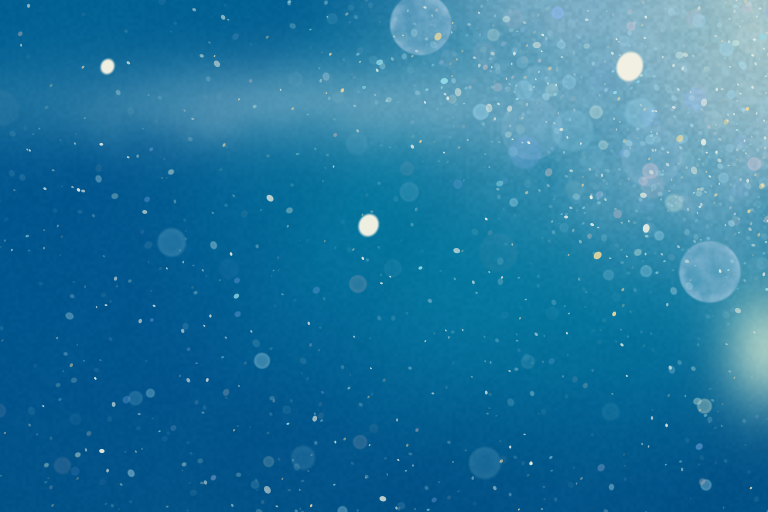
This background is drawn by a Shadertoy shader. Its source:

```glsl
// Sunlit underwater haze with drifting particles: smooth water gradients, a pale
// light band and a cloudy bright upper right corner, covered by hashed layers of
// translucent out-of-focus discs and small tilted glints.

const vec3 DEEP  = vec3(0.005, 0.34, 0.56);
const vec3 TEAL  = vec3(0.02, 0.465, 0.62);
const vec3 MIST  = vec3(0.48, 0.68, 0.77);
const vec3 CREAM = vec3(0.96, 0.95, 0.89);
const vec2 SUN   = vec2(1.5, 1.0);

vec3 hash(vec3 q) {
    q = fract(q * vec3(0.1031, 0.1030, 0.0973));
    q += dot(q, q.yxz + 33.33);
    return fract((q.xxy + q.yxx) * q.zyx);
}
float noise(vec2 p) {
    vec2 i = floor(p), f = fract(p), e = vec2(1, 0);
    f = f * f * (3.0 - 2.0 * f);
    float low  = mix(hash(vec3(i, 5.0)).x, hash(vec3(i + e, 5.0)).x, f.x);
    float high = mix(hash(vec3(i + e.yx, 5.0)).x, hash(vec3(i + e.xx, 5.0)).x, f.x);
    return mix(low, high, f.y);
}
float fbm(vec2 p) {
    float sum = 0.0, amp = 0.5;
    for (int i = 0; i < 4; i++) {
        sum += amp * noise(p);
        p = mat2(1.6, 1.2, -1.2, 1.6) * p + 7.3;
        amp *= 0.5;
    }
    return sum;
}
mat2 rotation(float a) { return mat2(cos(a), sin(a), -sin(a), cos(a)); }

float disc(vec2 d, float radius, float soft) {
    return 1.0 - smoothstep(radius - soft, radius + soft, length(d));
}
// Amount of sunlit mist, 1 near the sun and 0 in deep water
float haze(vec2 p) {
    return smoothstep(0.88, 0.30, length((p - SUN) * vec2(0.90, 1.25)));
}
// Disc colours: mostly blue-grey, sometimes rose, lavender or cream
vec3 tint(float h) {
    vec3 c = mix(vec3(0.52, 0.74, 0.83), vec3(0.70, 0.65, 0.72), step(0.62, h));
    c = mix(c, vec3(0.45, 0.60, 0.88), step(0.78, h));
    return mix(c, vec3(0.82, 0.87, 0.80), step(0.86, h));
}
// Glint colours: cream, sometimes yellow or aqua
vec3 glint(float h) {
    vec3 c = mix(CREAM, vec3(0.95, 0.86, 0.60), step(0.65, h));
    return mix(c, vec3(0.55, 0.85, 0.90), step(0.82, h));
}
vec3 water(vec2 p) {
    float cloud = fbm(p * 5.0) - 0.47, mist = haze(p);
    float teal = smoothstep(0.80, 0.24, length((p - vec2(1.12, 0.64)) * vec2(0.8, 1.2)));
    teal = max(teal, 0.35 * smoothstep(0.6, 0.85, p.y));
    vec3 col = mix(DEEP, TEAL, teal) * mix(0.95, 1.0, smoothstep(0.0, 0.4, p.y));
    // Faint slanted rays
    col += vec3(0.01, 0.03, 0.025) * (fbm(rotation(-0.95) * p * vec2(1.2, 9.0)) - 0.47);
    // Horizontal band of light, then the mist around the sun
    float y = (p.y - 0.785 + 0.06 * cloud) / (p.y < 0.785 ? 0.08 : 0.09);
    float band = exp(-y * y) * mix(0.22, 0.70, smoothstep(0.0, 0.6, p.x));
    col = mix(col, MIST, band * (1.0 + 0.4 * cloud));
    col = mix(col, MIST, clamp(mist * (0.95 + 1.1 * cloud), 0.0, 1.0));
    float corner = smoothstep(0.40, 0.0, length((p - SUN) * vec2(1.1, 0.9)));
    col = mix(col, vec3(0.72, 0.81, 0.80), 0.75 * corner);
    // Pale glow at the right edge
    vec2 g = (p - vec2(1.5, 0.32)) / vec2(0.09, 0.12);
    col = mix(col, vec3(0.70, 0.83, 0.78), 0.9 * exp(-dot(g, g)));
    // Fine suspended dust
    return col + (noise(p * 150.0) - 0.5) * mix(0.02, 0.06, mist);
}
// One jittered layer; range vectors hold (min, max), density runs from deep to
// misty water, shine turns the disc colours into glint colours
vec3 scatter(vec3 col, vec2 p, float cell, vec2 radii, vec2 alphas,
             vec2 density, float stretch, float shine, float soft, float seed) {
    for (int j = -1; j <= 1; j++)
    for (int i = -1; i <= 1; i++) {
        vec2 id = floor(p / cell) + vec2(i, j);
        vec3 a = hash(vec3(id, seed)), b = hash(vec3(id, seed + 17.0));
        vec2 center = (id + a.xy) * cell;
        float mist = haze(center), crowd = 0.4 + 1.2 * noise(center * 6.0);
        if (a.z > crowd * mix(density.x, density.y, mist)) continue;
        vec2 d = rotation(b.z * 3.0) * (p - center) * vec2(1.0, stretch);
        float r = mix(radii.x, radii.y, b.x * b.x);
        float rim = mix(0.75, 1.0, smoothstep(0.4, 1.0, length(d) / r));
        float alpha = mix(alphas.x, alphas.y, b.y * b.y) * mix(rim, 1.0, shine);
        vec3 body = tint(b.z) + 0.14 * mist;
        col = mix(col, mix(body, glint(b.z), shine), alpha * disc(d, r, soft));
    }
    return col;
}
void mainImage(out vec4 fragColor, in vec2 fragCoord) {
    vec2 p = fragCoord / iResolution.y;
    float px = 1.0 / iResolution.y, fine = max(0.7 * px, 0.0014), soft = max(0.8 * px, 0.0023);
    vec3 col = water(p);
    // Four large mottled discs on an arc around the sun
    for (int i = 0; i < 4; i++) {
        float k = float(i), angle = 0.07 + 0.43 * k;
        vec2 d = p - SUN + (0.53 + 0.15 * cos(1.6 * k)) * vec2(cos(angle), sin(angle));
        float alpha = (0.30 + 0.22 * cos(2.1 * k)) * (0.4 + 1.2 * fbm(p * 45.0));
        alpha *= 0.85 + 0.35 * smoothstep(0.04, 0.06, length(d));
        col = mix(col, vec3(0.63, 0.77, 0.87), alpha * disc(d, 0.06, 0.003));
    }
    // Translucent discs, from large to small
    col = scatter(col, p, 0.09, vec2(0.016, 0.042), vec2(0.06, 0.34), vec2(0.05, 1.0), 1.0, 0.0, 0.004, 3.0);
    col = scatter(col, p, 0.055, vec2(0.008, 0.019), vec2(0.08, 0.60), vec2(0.08, 0.85), 1.0, 0.0, soft, 41.0);
    col = scatter(col, p, 0.03, vec2(0.003, 0.008), vec2(0.10, 0.70), vec2(0.16, 0.85), 1.2, 0.2, soft, 83.0);
    // Glints, fine and coarse
    col = scatter(col, p, 0.018, vec2(0.0020, 0.0038), vec2(0.12, 1.0), vec2(0.11, 0.55), 1.4, 0.8, fine, 127.0);
    col = scatter(col, p, 0.07, vec2(0.0038, 0.0085), vec2(0.50, 1.0), vec2(0.13, 0.75), 1.3, 0.95, fine, 171.0);
    // Three glowing cream grains, growing towards the sun
    for (int i = 0; i < 3; i++) {
        float k = float(i);
        vec2 d = rotation(0.4) * (p - vec2(0.21 + 0.51 * k, 0.87 - 0.31 * mod(k, 2.0)));
        col = mix(col, CREAM, 0.97 * disc(d * vec2(1.15, 1.0), 0.015 + 0.007 * k, 0.004));
    }
    fragColor = vec4(clamp(col, 0.0, 1.0), 1.0);
}
```
